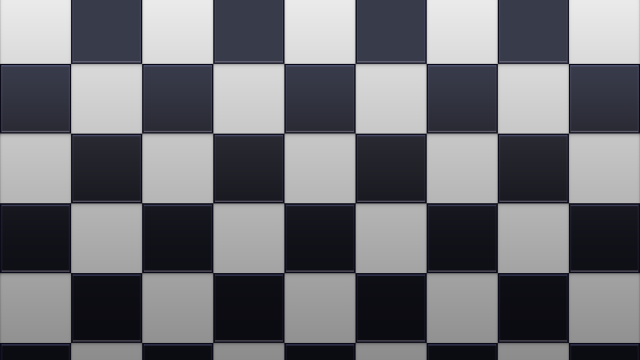
Write a Shadertoy shader that draws this pattern.

```glsl
// Checkerboard of glossy bevelled dark tiles and flat pale tiles under a vertical gradient.

// Soft line of the given half width around distance zero
float softLine(float dist, float halfWidth, float px) {
    return 1.0 - smoothstep(halfWidth - 0.5 * px, halfWidth + px, abs(dist));
}

// Pale tiles fade evenly from top to bottom
vec3 paleColor(float y) {
    return vec3(mix(0.55, 0.92, y));
}

// Dark tiles fall from slate to near black
vec3 darkColor(float y) {
    vec3 color = mix(vec3(0.045, 0.045, 0.07), vec3(0.065, 0.065, 0.095), smoothstep(0.1, 0.36, y));
    color = mix(color, vec3(0.145, 0.145, 0.175), smoothstep(0.3, 0.62, y));
    return mix(color, vec3(0.22, 0.23, 0.29), smoothstep(0.54, 0.84, y));
}

void mainImage(out vec4 fragColor, in vec2 fragCoord) {
    float px = 1.0 / iResolution.y;
    vec2 uv = fragCoord * px;

    // Nine columns across; rows start with a cut strip at the bottom
    vec2 pitch = vec2(iResolution.x * px / 9.0, 0.1938);
    vec2 grid = (uv - vec2(0.0, 0.0475)) / pitch;
    vec2 cell = floor(grid);
    vec2 local = fract(grid);
    bool isDark = mod(cell.x + cell.y, 2.0) > 0.5;

    // Distance to the nearest tile edge, positive inside dark tiles
    vec2 edge = (0.5 - abs(local - 0.5)) * pitch;
    float inside = min(edge.x, edge.y) * (isDark ? 1.0 : -1.0);

    // Pale tile with a soft contact shadow, stronger below dark tiles
    vec3 pale = paleColor(uv.y);
    float above = (1.0 - local.y) * pitch.y;
    pale *= 1.0 - 0.22 * exp(-edge.x / 0.002) - 0.35 * exp(-above / 0.004);

    // Dark tile with bevel glints: blue on top, warm grey below, faint at the sides
    vec3 dark = darkColor(uv.y);
    float below = local.y * pitch.y;
    float span = smoothstep(0.003, 0.007, edge.x);
    dark = mix(dark, dark * 0.6 + vec3(0.19, 0.20, 0.31), 0.85 * span * softLine(above - 0.0055, 0.0013, px));
    dark = mix(dark, dark * 0.6 + vec3(0.32, 0.30, 0.34), 0.85 * span * softLine(below - 0.0055, 0.0013, px));
    dark += vec3(0.05, 0.05, 0.07) * softLine(edge.x - 0.005, 0.0008, px);

    // Navy outline around each dark tile
    float outline = 1.0 - smoothstep(0.0032 - 0.5 * px, 0.0032 + 0.5 * px, inside);
    dark = mix(dark, vec3(0.035, 0.035, 0.09), outline);

    vec3 color = mix(pale, dark, smoothstep(-0.6 * px, 0.6 * px, inside));
    fragColor = vec4(color, 1.0);
}
```
